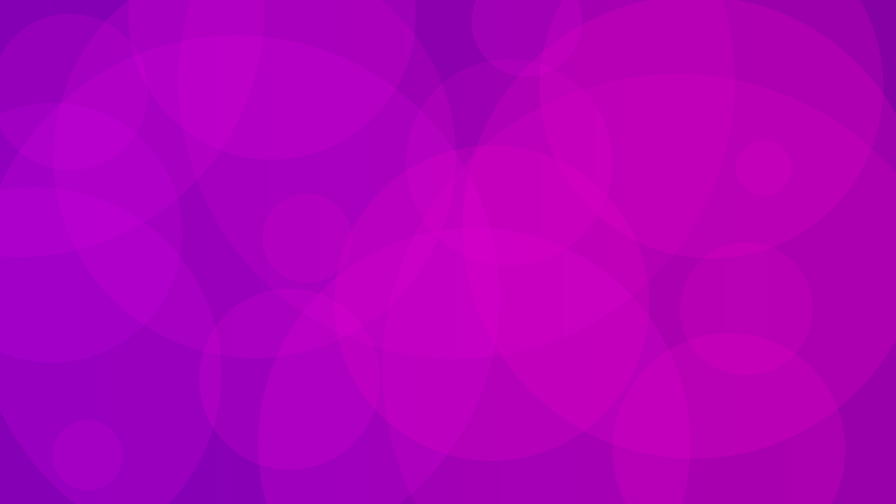
Give the GLSL for this background, as a WebGL 2 fragment shader.

```glsl
#version 300 es
precision highp float;
// Translucent magenta and violet discs layered over a purple gradient.
// Centres follow a low-discrepancy sequence; radii shrink along it, so a few
// broad discs fill the canvas and smaller ones gather on top.

#define DISC_COUNT 21
#define RADIUS_MIN 0.055
#define RADIUS_RANGE 0.56
#define RADIUS_FALLOFF 1.2
#define OPACITY_MIN 0.14
#define OPACITY_MAX 0.24
#define SEQUENCE_START vec2(0.0, 0.7)
#define BASE_LEFT vec3(0.44, 0.0, 0.665)
#define BASE_RIGHT vec3(0.53, 0.0, 0.635)
#define TINT_VIOLET vec3(0.83, 0.0, 0.90)
#define TINT_PINK vec3(0.95, 0.0, 0.76)

uniform vec2 u_resolution;
out vec4 fragColor;

float hash(float n) {
    return fract(sin(n * 12.9898 + 4.1) * 43758.5);
}

// Evenly spread point in the unit square
vec2 scatter(float n) {
    return fract(SEQUENCE_START + n * vec2(0.75488, 0.56984));
}

// Disc coverage with an edge one pixel wide
float disc(vec2 p, vec2 centre, float radius, float pixel) {
    return clamp(0.5 + (radius - length(p - centre)) / pixel, 0.0, 1.0);
}

void main() {
    // The canvas height is one unit
    float pixel = 1.0 / u_resolution.y;
    float aspect = u_resolution.x * pixel;
    vec2 p = gl_FragCoord.xy * pixel;

    vec3 color = mix(BASE_LEFT, BASE_RIGHT, smoothstep(0.0, 1.0, p.x / aspect));

    for (int i = 1; i <= DISC_COUNT; i++) {
        float n = float(i);
        vec2 spot = scatter(n);
        float remaining = 1.0 - n / float(DISC_COUNT);
        float radius = RADIUS_MIN + RADIUS_RANGE * pow(remaining, RADIUS_FALLOFF);

        // Discs turn pinker towards the right
        float pinkness = clamp(0.9 * spot.x + 0.5 * (hash(n) - 0.3), 0.0, 1.0);
        vec3 tint = mix(TINT_VIOLET, TINT_PINK, pinkness);
        float opacity = mix(OPACITY_MIN, OPACITY_MAX, hash(n + 31.0));

        vec2 centre = spot * vec2(aspect, 1.0);
        color = mix(color, tint, opacity * disc(p, centre, radius, pixel));
    }

    fragColor = vec4(color, 1.0);
}
```
